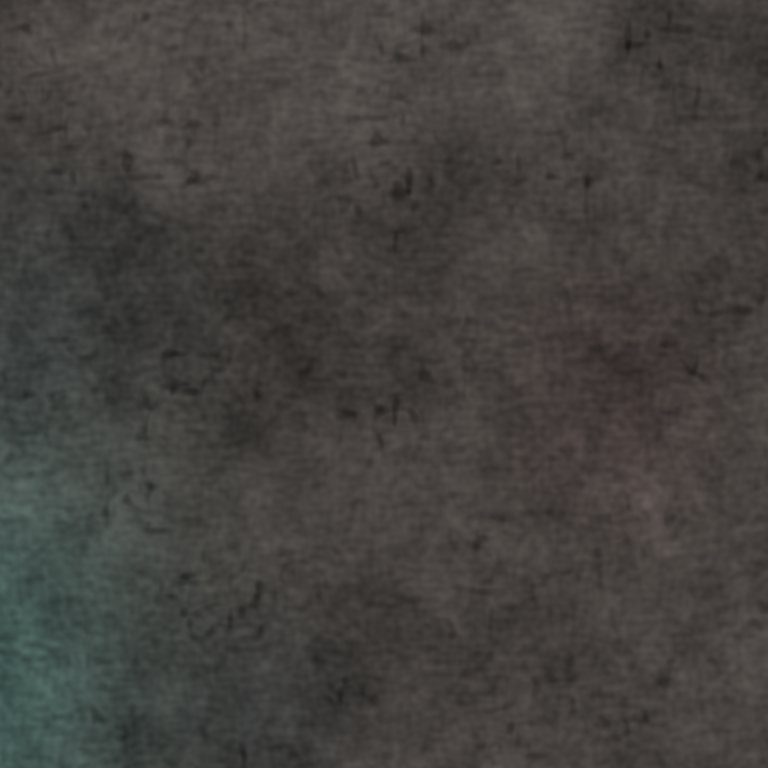
Write a WebGL 2 fragment shader that draws this texture.

```glsl
#version 300 es
precision highp float;
// Dark, worn cloth-like surface: warm grey mottling from layered gradient noise,
// crossed by faint horizontal and vertical threads and small dark scuffs.
// Soft elliptical glows shade it broadly and tint it teal and dull red.

#define BASE_COLOR vec3(0.267, 0.250, 0.238)
#define TEAL_TINT vec3(-0.002, 0.112, 0.106)
#define RED_TINT vec3(0.014, -0.006, -0.003)
#define BLUE_TINT vec3(-0.012, 0.002, 0.009)
#define MOTTLE_SCALE 5.0
#define MOTTLE_GAIN 0.86
#define MOTTLE_DEPTH 0.102
#define THREAD_DEPTH 0.032
#define SCUFF_DEPTH 0.075
#define SHADE_DEPTH 0.055

uniform vec2 u_resolution;
out vec4 fragColor;

// Unit gradient for a lattice cell, from an integer hash
vec2 gradientAt(ivec2 cell) {
    uint h = uint(cell.x) * 1597334677u ^ uint(cell.y) * 3812015801u;
    h = (h ^ (h >> 16)) * 2246822519u;
    h = (h ^ (h >> 13)) * 3266489917u;
    h ^= h >> 16;
    float angle = float(h & 65535u) * 6.28319 / 65536.0;
    return vec2(cos(angle), sin(angle));
}

float gradientNoise(vec2 p) {
    ivec2 i = ivec2(floor(p));
    vec2 f = fract(p);
    vec2 w = f * f * f * (f * (f * 6.0 - 15.0) + 10.0);
    float a = dot(gradientAt(i), f);
    float b = dot(gradientAt(i + ivec2(1, 0)), f - vec2(1.0, 0.0));
    float c = dot(gradientAt(i + ivec2(0, 1)), f - vec2(0.0, 1.0));
    float d = dot(gradientAt(i + ivec2(1, 1)), f - vec2(1.0, 1.0));
    return mix(mix(a, b, w.x), mix(c, d, w.x), w.y);
}

// Octaves are rotated against each other to hide the lattice
float mottle(vec2 p) {
    const mat2 turn = mat2(0.8, 0.6, -0.6, 0.8);
    float sum = 0.0, amplitude = 0.5;
    for (int octave = 0; octave < 5; octave++) {
        sum += amplitude * gradientNoise(p);
        p = turn * p * 2.03 + 17.3;
        amplitude *= MOTTLE_GAIN;
    }
    return sum;
}

// Soft elliptical falloff
float glow(vec2 uv, vec2 center, vec2 radius) {
    vec2 d = (uv - center) / radius;
    return exp(-dot(d, d));
}

// Short strokes along both axes, fading in and out in patches
float threads(vec2 uv) {
    float patches = 0.5 + smoothstep(-0.4, 0.4, gradientNoise(uv * 16.0 + 61.0));
    float across = gradientNoise(uv * vec2(32.0, 105.0) + 3.7);
    float upright = gradientNoise(uv * vec2(105.0, 32.0) + 41.2);
    float grain = gradientNoise(uv * 88.0 + 9.1);
    return mix(upright, across, 0.25 + 0.5 * patches) * 1.3 + 1.1 * grain;
}

// Sparse dark dashes, denser where the wear noise is high
float scuffs(vec2 uv) {
    float wear = smoothstep(-0.25, 0.4, gradientNoise(uv * 7.0 + 23.0));
    float flat_dash = gradientNoise(uv * vec2(27.0, 52.0) + 5.5);
    float tall_dash = gradientNoise(uv * vec2(56.0, 27.0) + 77.7);
    float spot = gradientNoise(uv * 40.0 + 12.9);
    float dashes = smoothstep(0.15, 0.65, flat_dash) + smoothstep(0.2, 0.65, tall_dash);
    return wear * (dashes + smoothstep(0.2, 0.6, spot));
}

// Broad light and dark regions
float shading(vec2 uv) {
    float light = glow(uv, vec2(0.45, 0.95), vec2(0.42, 0.18));
    light += 0.6 * glow(uv, vec2(0.22, 0.27), vec2(0.11, 0.10));
    light += 0.5 * glow(uv, vec2(0.98, 0.22), vec2(0.20, 0.20));
    light += 0.4 * glow(uv, vec2(0.58, 0.35), vec2(0.15, 0.18));
    float dark = 0.75 * glow(uv, vec2(0.33, 0.58), vec2(0.20, 0.20));
    dark += 0.6 * glow(uv, vec2(0.80, 0.55), vec2(0.10, 0.09));
    dark += 0.6 * glow(uv, vec2(0.97, 0.92), vec2(0.16, 0.18));
    dark += 0.5 * glow(uv, vec2(0.04, 0.66), vec2(0.13, 0.10));
    dark += 0.6 * glow(uv, vec2(0.36, 0.08), vec2(0.15, 0.13));
    return light - dark;
}

void main() {
    vec2 uv = gl_FragCoord.xy / u_resolution;

    // Tinted ground
    vec3 color = BASE_COLOR;
    color += TEAL_TINT * glow(uv, vec2(-0.04, 0.09), vec2(0.23, 0.37));
    color += RED_TINT * glow(uv, vec2(0.80, 0.48), vec2(0.15, 0.18));
    color += BLUE_TINT * glow(uv, vec2(0.05, 0.62), vec2(0.20, 0.16));
    color += BLUE_TINT * glow(uv, vec2(0.34, 0.06), vec2(0.12, 0.13));

    // Light and surface wear, scaled by the ground colour
    float tone = SHADE_DEPTH * shading(uv);
    tone += MOTTLE_DEPTH * mottle(uv * MOTTLE_SCALE + 2.6);
    tone += THREAD_DEPTH * threads(uv);
    tone -= SCUFF_DEPTH * scuffs(uv);
    color *= 1.0 + tone / 0.255;

    fragColor = vec4(clamp(color, 0.0, 1.0), 1.0);
}
```
